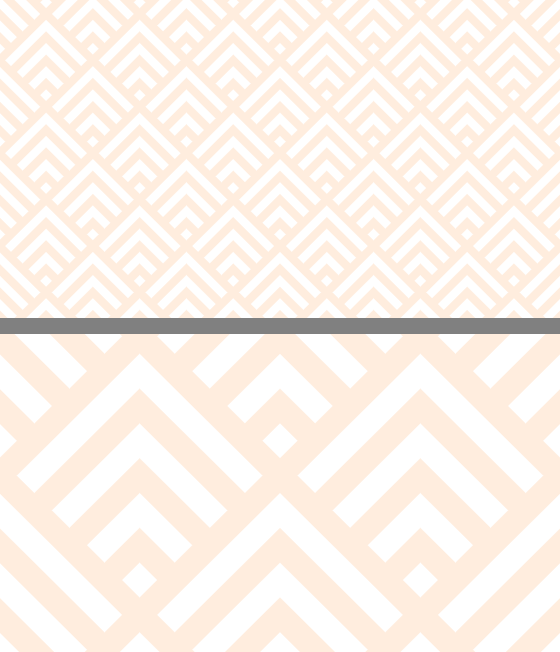
Top: the whole. Bottom: its middle third, enlarged.
Give the GLSL for this pattern, as a Shadertoy shader.

```glsl
#define PEACH vec3(1.0, 0.929, 0.871)
#define WHITE vec3(1.0)
#define TILE_SIZE vec2(0.29425, 0.29195) // diamond width and height, in canvas heights
#define CHEVRONS 4.0                     // nested bands per diamond
#define BAND (0.5 / CHEVRONS)            // width of a band and of a gap, in cell units

// Signed distance to the nested chevrons, in diagonal cell units (negative inside).
float chevronDistance(vec2 diagonal) {
    // Each cell starts half a gap before its apex, so edges stay continuous.
    vec2 cell = fract(diagonal + 0.5 * BAND) - 0.5 * BAND;
    float depth = min(cell.x, cell.y);
    float reach = max(cell.x, cell.y);
    float stripes = (abs(fract(depth * CHEVRONS + 0.25) - 0.5) - 0.25) / CHEVRONS;
    return max(stripes, reach - (1.0 - BAND));
}

void mainImage(out vec4 fragColor, in vec2 fragCoord) {
    vec2 p = (fragCoord - 0.5 * iResolution.xy) / iResolution.y;
    vec2 tile = vec2(p.x, -p.y) / TILE_SIZE;

    // Diagonal axes run down both sides of a diamond from its apex.
    vec2 diagonal = vec2(tile.y + tile.x, tile.y - tile.x);
    float pixel = length(1.0 / TILE_SIZE) / iResolution.y;

    float coverage = clamp(0.5 - chevronDistance(diagonal) / pixel, 0.0, 1.0);
    fragColor = vec4(mix(PEACH, WHITE, coverage), 1.0);
}
```
